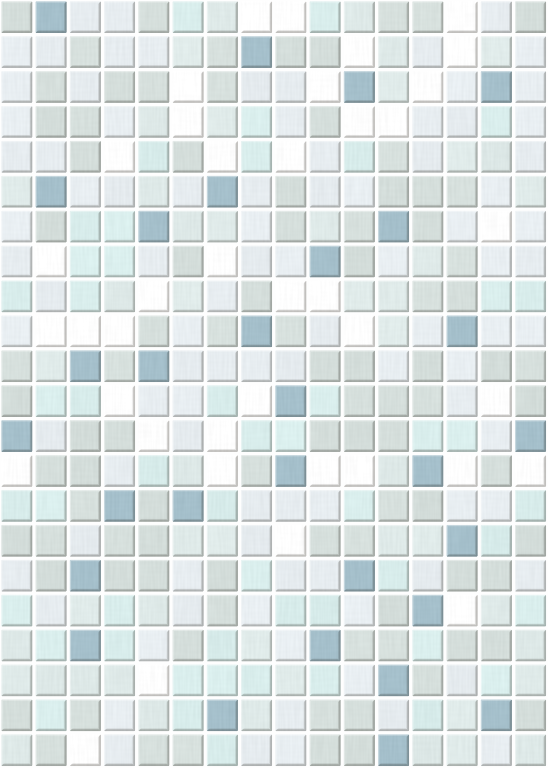
Give the GLSL for this pattern, as a Shadertoy shader.

```glsl
// Glazed mosaic: a 16 x 22 grid of pale square tiles on white grout.
// Hashes pick each tile's tint, blue accents sit on isolated hash peaks,
// and a mitred bevel plus stretched gradient noise shade every face.

const vec2 GRID = vec2(16.0, 22.0);
const float WRAP_COLUMNS = 15.0;   // the last column repeats the first
const vec3 GROUT = vec3(0.995);

float hash(vec2 p, float seed) {
    uvec2 q = uvec2(ivec2(p) + 512);
    uint n = q.x * 1597334677u ^ q.y * 3812015801u ^ uint(seed) * 2798796415u;
    n = (n ^ (n >> 15)) * 2246822519u;
    n = (n ^ (n >> 13)) * 3266489917u;
    n ^= n >> 16;
    return float(n >> 8) / 16777216.0;
}

vec2 gradient(vec2 p) {
    float angle = 6.2831853 * hash(p, 9.0);
    return vec2(cos(angle), sin(angle));
}

float gradientNoise(vec2 p) {
    vec2 i = floor(p), f = p - i;
    vec2 u = f * f * f * (f * (f * 6.0 - 15.0) + 10.0);
    vec2 e = vec2(1.0, 0.0);
    float low = mix(dot(gradient(i), f),
                    dot(gradient(i + e.xy), f - e.xy), u.x);
    float high = mix(dot(gradient(i + e.yx), f - e.yx),
                     dot(gradient(i + e.xx), f - e.xx), u.x);
    return mix(low, high, u.y);
}

float roundedBox(vec2 p, vec2 halfSize, float radius) {
    vec2 q = abs(p) - halfSize + radius;
    return length(max(q, 0.0)) + min(max(q.x, q.y), 0.0) - radius;
}

vec2 wrapCell(vec2 cell) {
    return vec2(mod(cell.x, WRAP_COLUMNS), cell.y);
}

// An accent is a high hash that beats all eight neighbours.
bool isAccent(vec2 cell, float threshold) {
    float own = hash(wrapCell(cell), 1.0);
    float rival = 0.0;
    for (int y = -1; y <= 1; y++)
        for (int x = -1; x <= 1; x++)
            if (x != 0 || y != 0)
                rival = max(rival, hash(wrapCell(cell + vec2(x, y)), 1.0));
    return own > max(rival, threshold);
}

vec3 tileTint(vec2 cell) {
    if (isAccent(cell, 0.81)) return vec3(0.645, 0.75, 0.795);
    float pick = hash(wrapCell(cell), 2.0);
    float shift = 0.02 * (hash(wrapCell(cell), 3.0) - 0.5);
    if (pick < 0.15) return vec3(0.995);                        // white
    if (pick < 0.40) return vec3(0.835, 0.872, 0.86) + shift;   // grey green
    if (pick < 0.55) return vec3(0.85, 0.93, 0.925) + shift;    // mint
    if (pick < 0.73) return vec3(0.872, 0.915, 0.91) + shift;   // soft green
    return vec3(0.905, 0.928, 0.942) + shift;                   // pale blue
}

// Fine vertical brush marks with a fainter horizontal weave.
float brushed(vec2 p, vec2 cell) {
    vec2 offset = cell * vec2(37.0, 23.0);
    return gradientNoise(p * vec2(15.0, 1.3) + offset)
         + 0.4 * gradientNoise(p * vec2(1.5, 11.0) + offset + 7.3);
}

// Light on the top and left edges, shade on the bottom and right.
vec3 bevel(vec3 color, vec2 nearEdge, vec2 farEdge, float pixel) {
    float lit = min(nearEdge.x, nearEdge.y);
    float dark = min(farEdge.x, farEdge.y);
    float mitre = smoothstep(-pixel, pixel, lit - dark);
    float shade = (1.0 - smoothstep(0.03, 0.1, dark)) * mitre;
    float shine = (1.0 - smoothstep(0.01, 0.06, lit)) * (1.0 - mitre);
    color = mix(color, vec3(1.0), 0.4 * shine);
    return color * mix(vec3(1.0), vec3(0.76, 0.755, 0.745), shade);
}

void mainImage(out vec4 fragColor, in vec2 fragCoord) {
    vec2 uv = fragCoord / iResolution.xy;
    vec2 grid = vec2(uv.x, 1.0 - uv.y) * GRID;   // rows run downward
    vec2 cell = floor(grid), p = grid - cell;
    float pixel = max(GRID.x / iResolution.x, GRID.y / iResolution.y);

    // Tile face
    vec2 center = vec2(0.49), halfSize = vec2(0.455);
    vec3 color = tileTint(cell);
    color += 0.025 * brushed(p, wrapCell(cell));
    color = bevel(color, p - center + halfSize, center + halfSize - p, pixel);

    // Grout joint
    float edge = roundedBox(p - center, halfSize, 0.035);
    float face = 1.0 - smoothstep(-0.5 * pixel, 0.5 * pixel, edge);
    fragColor = vec4(clamp(mix(GROUT, color, face), 0.0, 1.0), 1.0);
}
```
